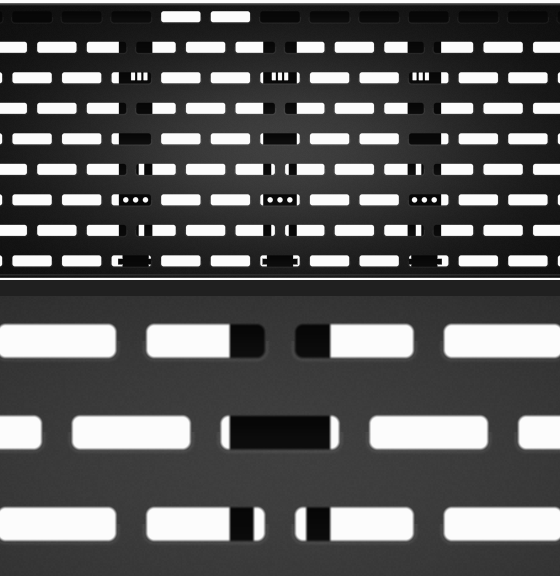
Top: the whole. Bottom: its middle third, enlarged.
Write a WebGL 1 fragment shader that draws this pattern.

```glsl
precision highp float;
// A black steel panel punched with nine staggered rows of rounded slots, lit from behind.
// Slots come from a folded brick grid; three upright beams behind the panel
// block the light, and each row shows a different cut-out in them.
uniform vec2 u_resolution;

float hash(vec2 p) {
  vec3 q = fract(vec3(p.xyx) * 0.1031);
  q += dot(q, q.yzx + 33.33);
  return fract((q.x + q.y) * q.z);
}

float roundBox(vec2 p, vec2 halfSize, float radius) {
  vec2 d = abs(p) - halfSize + radius;
  return length(max(d, 0.0)) + min(max(d.x, d.y), 0.0) - radius;
}

// Coverage of the inside of a distance field, softened at its edge.
float fill(float d, float soft) {
  return 1.0 - smoothstep(-soft, soft, d);
}

// Position along x relative to the nearest of three marks around zero.
float foldThree(float x, float pitch) {
  return x - pitch * clamp(floor(x / pitch + 0.5), -1.0, 1.0);
}

// Light that gets past the beams; dy is the height below the row centre.
float backLight(float x, float dy, float row, float soft) {
  float side = clamp(floor(x / 198.0 + 0.5), -1.0, 1.0);
  float beamX = x - side * 198.0;
  float beam = abs(beamX) - 23.0;
  float hole = 100.0;

  if (row == 2.0) {            // three narrow windows
    float barX = foldThree(x - side * 193.0, 8.5);
    hole = roundBox(vec2(barX, dy + 2.0), vec2(2.8, 5.5), 1.0);
  } else if (row == 5.0 || row == 7.0) {  // open channel, seen obliquely at the sides
    hole = abs(x - side * 190.0) - mix(12.0, 3.8, abs(side));
  } else if (row == 6.0) {     // three drilled holes
    hole = length(vec2(foldThree(beamX, 13.5), dy)) - 3.7;
  } else if (row == 8.0) {     // narrow web on a wider foot
    float web = abs(beamX) - 18.0;
    float foot = max(abs(beamX) - 24.0, abs(dy - 1.0) - 4.0);
    beam = min(web, foot);
  }
  return max(1.0 - fill(beam, soft), fill(hole, soft));
}

void main() {
  // 384 units to the canvas height; x from the centre, y down from the top.
  float unit = 384.0 / u_resolution.y;
  vec2 p = (gl_FragCoord.xy - 0.5 * u_resolution) * unit;
  p.y = 192.0 - p.y;
  float soft = max(0.7 * unit, 0.9);

  // Staggered slot grid
  float row = clamp(floor((p.y - 2.1) / 41.85), 0.0, 8.0);
  float gridX = p.x - 34.0 * mod(row, 2.0);
  float column = floor(gridX / 68.0 + 0.5);
  vec2 q = vec2(gridX - column * 68.0, p.y - 23.0 - row * 41.85);
  float slot = roundBox(q, vec2(27.0, 7.6), 3.6);

  // Satin panel with a broad soft sheen, fine grain and a faint lower lip
  vec2 glow = vec2(p.x / 330.0, (p.y - 205.0) / 155.0);
  float panel = 0.045 + 0.2 * exp(-dot(glow, glow));
  panel += 0.012 * (hash(floor(p * 1.3)) - 0.5);
  panel += 0.05 * fill(abs(slot - 1.2) - 0.6, soft) * step(0.0, q.y);

  // Light behind the slots; most of the top row is closed
  float light = backLight(p.x, q.y, row, soft);
  if (row == 0.0) light = (column == -1.0 || column == -2.0) ? 1.0 : 0.0;
  float shade = 0.025 + 0.03 * smoothstep(-7.0, 7.0, q.y) * hash(vec2(column + 40.0, row));
  float behind = mix(shade, 0.99, light);
  float tone = mix(panel, behind, fill(slot, soft));

  // Folded rims, then the white surround above and below
  tone = mix(tone, 0.26, fill(abs(p.y - 6.5) - 0.7, soft));
  tone = mix(tone, 0.24, fill(abs(p.y - 377.0) - 0.6, soft));
  tone = mix(0.99, tone, fill(abs(p.y - 192.8) - 188.2, soft));
  gl_FragColor = vec4(vec3(tone), 1.0);
}
```
